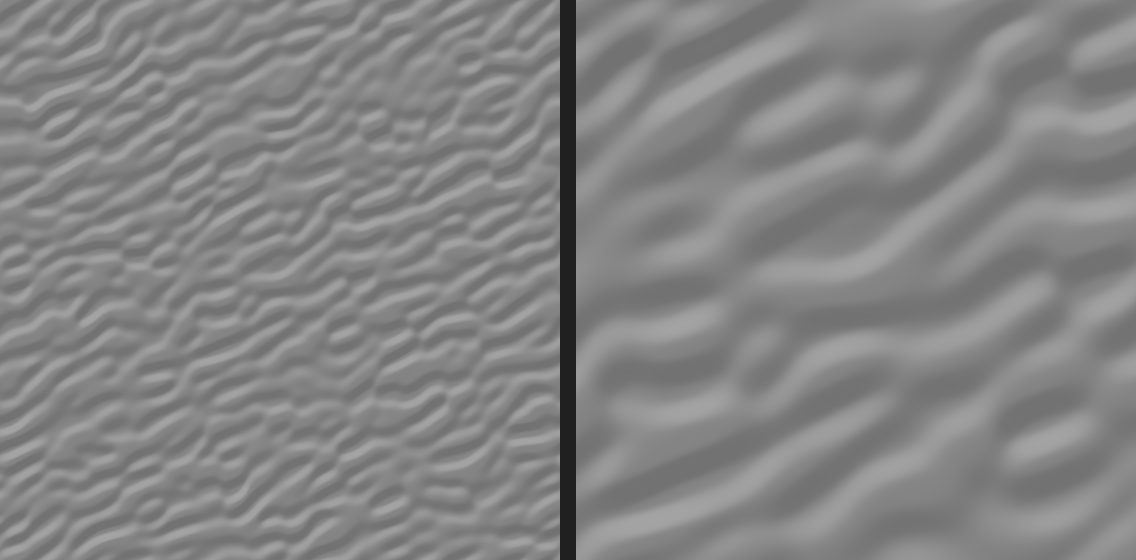
Left: the whole. Right: its middle third, enlarged.
This texture is drawn by a Shadertoy shader. Its source:

```glsl
// Soft grey relief of short, wavy, forking ripples that rise to the right, lit from the upper left.
// A sum of plane waves with whole-number frequencies forms a height field that tiles;
// its tops are flattened, then it is embossed by a difference along the light direction.

#define WAVES 64
#define MEAN_GREY 0.518
#define CONTRAST 0.113
#define HIGHLIGHT 0.007
#define RIDGE_ANGLE 0.39
#define ANGLE_SPREAD 0.85
#define FREQ_MIN 9.0
#define FREQ_MAX 29.0
#define PLATEAU 1.15
#define EMBOSS vec2(-0.0027, 0.0060)
#define BEND 0.019
#define BEND_CELLS 10.0

const float TAU = 6.2831853;
const float SOFT_LIMIT = 0.64;
const float TOP_BIAS = 0.4;

// Four random values in 0..1 from one integer seed
vec4 hash4(uint seed) {
    uvec4 h = (uvec4(seed) + uvec4(0u, 101u, 211u, 307u)) * 747796405u + 2891336453u;
    h = ((h >> 16u) ^ h) * 73244475u;
    h = ((h >> 16u) ^ h) * 73244475u;
    h = (h >> 16u) ^ h;
    return vec4(h & 65535u) / 65535.0;
}

vec2 cellValue(vec2 cell) {
    uvec2 wrapped = uvec2(mod(cell, BEND_CELLS));
    return hash4(wrapped.x + 64u * wrapped.y + 9000u).xy - 0.5;
}

// Smooth two-channel value noise that wraps at the canvas edges
vec2 wrapNoise(vec2 uv) {
    vec2 p = uv * BEND_CELLS;
    vec2 cell = floor(p);
    vec2 f = p - cell;
    f = f * f * f * (f * (f * 6.0 - 15.0) + 10.0);
    vec2 low = mix(cellValue(cell), cellValue(cell + vec2(1, 0)), f.x);
    vec2 high = mix(cellValue(cell + vec2(0, 1)), cellValue(cell + vec2(1, 1)), f.x);
    return mix(low, high, f.y);
}

// Ripple height: broad flattened tops between narrower valleys
float rippleHeight(vec2 uv) {
    uv += BEND * wrapNoise(uv);
    float sum = 0.0;
    for (int i = 0; i < WAVES; i++) {
        vec4 rnd = hash4(uint(i) * 4001u + 17u);
        float angle = RIDGE_ANGLE + ANGLE_SPREAD * (rnd.x + rnd.y - 1.0);
        float radius = mix(FREQ_MIN, FREQ_MAX, rnd.z);
        vec2 frequency = round(radius * vec2(-sin(angle), cos(angle)));
        sum += cos(TAU * (dot(frequency, uv) + rnd.w));
    }
    return tanh(PLATEAU * sum / sqrt(0.5 * float(WAVES)) + TOP_BIAS);
}

void mainImage(out vec4 fragColor, in vec2 fragCoord) {
    vec2 uv = fragCoord / iResolution.xy;

    // Slopes that face the light turn bright, the others dark
    float slope = rippleHeight(uv - EMBOSS) - rippleHeight(uv + EMBOSS);
    float grey = MEAN_GREY + CONTRAST * tanh(SOFT_LIMIT * slope) + HIGHLIGHT * slope * slope;

    fragColor = vec4(vec3(grey), 1.0);
}
```
